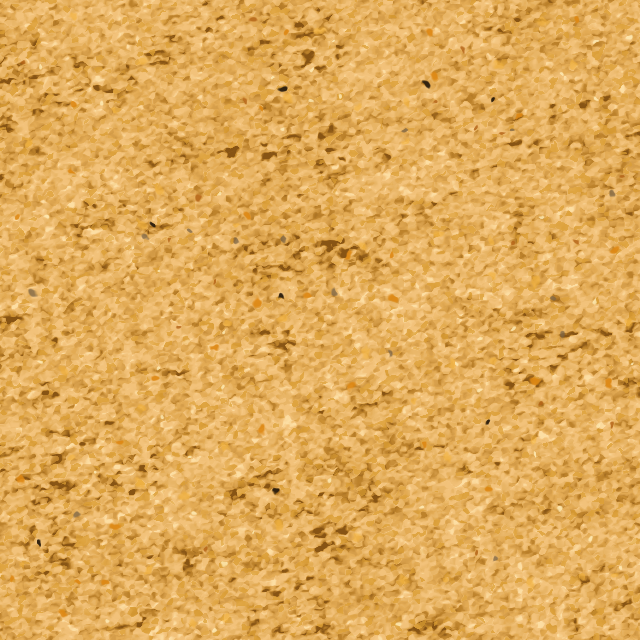
Write a Shadertoy shader that draws this texture.

```glsl
// Warm, dry sand: soft-edged cellular grains and layered value noise pick a tone
// from a gold ramp. Slightly tilted crevices shade it, and amber, dark, grey
// and pale specks are scattered on jittered grids.

float hash(vec2 p) {
    return fract(sin(dot(p, vec2(127.1, 311.7))) * 43758.5453);
}

float noise(vec2 p) {
    vec2 i = floor(p), f = fract(p);
    f = f * f * (3.0 - 2.0 * f);
    return mix(mix(hash(i), hash(i + vec2(1, 0)), f.x),
               mix(hash(i + vec2(0, 1)), hash(i + vec2(1, 1)), f.x), f.y);
}

// Soft Voronoi cells: x is the grain's tone, y its hue
vec2 grains(vec2 p) {
    vec2 cell = floor(p), sum = vec2(0.0);
    float total = 0.0;
    for (int y = -1; y <= 1; y++)
    for (int x = -1; x <= 1; x++) {
        vec2 id = cell + vec2(x, y);
        vec2 d = id + vec2(hash(id + 3.3), hash(id + 17.9)) - p;
        float weight = exp(-13.0 * dot(d, d));
        sum += weight * vec2(hash(id + 41.2), hash(id + 73.6));
        total += weight;
    }
    return sum / total;
}

// Scattered blobs, at most one per grid cell; radius is in canvas units
float specks(vec2 p, float grid, float chance, float radius, float seed) {
    vec2 id = floor(p * grid) + seed;
    vec2 center = 0.25 + 0.5 * vec2(hash(id + 5.1), hash(id + 9.7));
    vec2 d = (fract(p * grid) - center) / grid;
    float angle = 6.2832 * hash(id + 2.4);
    d = mat2(cos(angle), sin(angle), -sin(angle), cos(angle)) * d;
    float size = radius * mix(0.55, 1.0, hash(id + 8.8));
    float dist = length(d * vec2(0.85, 1.3));
    return step(hash(id), chance) * (1.0 - smoothstep(size * 0.45, size, dist));
}

// Gold ramp over a roughly normal tone, from deep shadow to bright glint
vec3 sandColor(float tone) {
    vec3 c = mix(vec3(0.53, 0.33, 0.08), vec3(0.74, 0.51, 0.17), smoothstep(-3.3, -2.0, tone));
    c = mix(c, vec3(0.84, 0.62, 0.29), smoothstep(-2.0, -1.15, tone));
    c = mix(c, vec3(0.89, 0.67, 0.33), smoothstep(-1.15, -0.45, tone));
    c = mix(c, vec3(0.91, 0.71, 0.40), smoothstep(-0.45, 0.2, tone));
    c = mix(c, vec3(0.95, 0.76, 0.48), smoothstep(0.2, 1.3, tone));
    return mix(c, vec3(0.99, 0.87, 0.64), smoothstep(1.5, 2.8, tone));
}

void mainImage(out vec4 fragColor, in vec2 fragCoord) {
    vec2 uv = fragCoord / iResolution.xy;

    // Ragged outlines and a gentle rise towards the right
    vec2 ragged = uv + 0.005 * (vec2(noise(uv * 150.0), noise(uv * 150.0 + 57.0)) - 0.5);
    vec2 tilted = ragged - vec2(0.0, 0.15 * ragged.x);

    // Grain tone, with finer grit and broad patches
    vec2 grain = grains(tilted * vec2(108.0, 142.0));
    float tone = grain.x - 0.5;
    tone += 0.80 * (noise(tilted * vec2(150.0, 195.0) + 11.0) - 0.5);
    tone += 0.35 * (noise(tilted * vec2(38.0, 52.0) + 23.0) - 0.5);
    tone += 0.30 * (noise(tilted * vec2(7.0, 11.0) + 31.0) - 0.5);
    tone = tone * 3.1 + 0.1;

    // Clustered, mostly horizontal crevices
    float cluster = smoothstep(0.5, 0.8, noise(tilted * vec2(12.0, 24.0) + 67.0));
    float crevice = 1.0 - smoothstep(0.18, 0.42, noise(tilted * vec2(58.0, 125.0) + 83.0));
    tone -= 2.4 * cluster * crevice;

    vec3 color = sandColor(tone);

    // Amber grains and soft yellow stains
    color = mix(color, vec3(0.86, 0.62, 0.20), 0.75 * smoothstep(0.80, 0.93, grain.y));
    color = mix(color, vec3(0.95, 0.70, 0.24), 0.65 * specks(ragged, 15.0, 0.2, 0.011, 19.0));

    // Sharper mineral specks
    color = mix(color, vec3(0.87, 0.53, 0.07), 0.9 * specks(ragged, 14.0, 0.15, 0.010, 37.0));
    color = mix(color, vec3(0.70, 0.38, 0.08), 0.8 * specks(ragged, 17.0, 0.07, 0.007, 53.0));
    color = mix(color, vec3(0.48, 0.39, 0.27), 0.75 * specks(ragged, 12.0, 0.09, 0.008, 71.0));
    color = mix(color, vec3(0.16, 0.11, 0.05), 0.95 * specks(ragged, 10.0, 0.07, 0.0075, 97.0));
    color = mix(color, vec3(1.00, 0.93, 0.72), 0.8 * specks(ragged, 22.0, 0.10, 0.006, 113.0));

    fragColor = vec4(color, 1.0);
}
```
